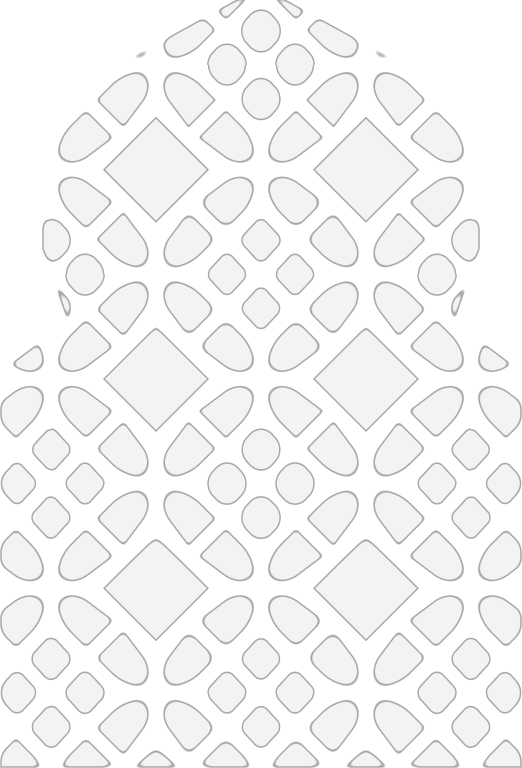
Write a Shadertoy shader that draws this pattern.

```glsl
// Onion-arch lattice window: diamonds, petals and pebbles in thin grey outline.

const float HEIGHT = 768.0;              // design units over the canvas height
const vec2  CELL = vec2(210.0, 209.3);   // spacing of the rosettes
const float FIRST_ROW = 65.0;            // top rosette, measured from the top
const float DIAMOND_RADIUS = 52.0;
const float PEBBLE_OFFSET = 34.0;
const float LINE_HALF_WIDTH = 0.75;
const float CLIP_ROUNDING = 6.0;
const float FAR = 1000.0;
const vec3  PAPER = vec3(1.0);
const vec3  FILL = vec3(0.953);
const vec3  INK = vec3(0.66);

float hash(vec2 p) {
    return fract(sin(dot(p, vec2(127.1, 311.7))) * 43758.5453);
}

// Maximum with a rounded corner of size k
float smoothMax(float a, float b, float k) {
    float h = max(k - abs(a - b), 0.0) / k;
    return max(a, b) + 0.25 * h * h * k;
}

// Rounded square standing on its tip
float pebble(vec2 p, float halfSide, float corner) {
    p = abs(vec2(p.x + p.y, p.x - p.y)) * 0.7071 - (halfSide - corner);
    return length(max(p, 0.0)) + min(max(p.x, p.y), 0.0) - corner;
}

// Petal in the octant y > x, pointing at the rosette centre
float petal(vec2 p, float tipRounding) {
    float inner = (81.0 - p.x - p.y) * 0.7071;
    float flank = (p.x - p.y + 11.0) * 0.7071;
    float axis = 7.0 - p.x;
    float crown = smoothMax(p.y - 97.0, dot(p, vec2(0.6, 0.8)) - 95.0, 6.0);
    float body = smoothMax(smoothMax(inner, axis, 14.0), crown, 16.0);
    return smoothMax(body, flank, tipRounding);
}

// Diamond around its own centre, with a softened upper tip
float diamond(vec2 p, float softness) {
    return (length(vec2(p.x, softness)) + abs(p.y) - DIAMOND_RADIUS) * 0.7071;
}

// Outline of the window: pointed dome above a wide base, y downwards
float silhouette(vec2 p) {
    float roof = (0.55 * p.x - p.y - 13.0) * 0.876;
    float shoulder = (1.395 * p.x - p.y - 151.6) * 0.583;
    float waist = (p.x + 0.35 * p.y - 305.0) * 0.944;
    float dome = max(max(roof, shoulder), max(p.x - 218.0, waist));
    float base = max(p.x - 260.0, (0.75 * p.x - p.y + 177.0) * 0.8);
    return max(min(dome, base), p.y - 767.0);
}

float lattice(vec2 p) {
    vec2 grid = vec2(p.x, p.y - FIRST_ROW);
    vec2 id = floor(grid / CELL + 0.5);
    vec2 local = grid - id * CELL;
    vec2 a = abs(local);
    bool sideways = a.x > a.y;

    // Variation between rosettes and between their pieces
    float even = 1.0 - mod(id.x + id.y, 2.0);
    float roundness = id.y > 2.5 ? 0.15 : even;
    float jitter = hash(id * 7.0 + sign(local) + (sideways ? 3.0 : 0.0)) - 0.5;

    // Four pebbles on the axes
    vec2 centre = sideways ? vec2(PEBBLE_OFFSET, 0.0) : vec2(0.0, PEBBLE_OFFSET);
    float d = pebble((a - centre) * vec2(1.04, 0.96),
                     mix(16.0, 18.5, roundness) + 0.6 * jitter,
                     mix(8.0, 16.0, roundness));

    // Eight petals, without the outermost ones
    float tip = id.x > 0.5 ? 5.0 : mix(11.0, 3.5, even);
    float leaf = petal(sideways ? a.yx : a, tip + 3.0 * jitter);
    if (sideways && id.x > 0.5 && local.x > 0.0) leaf = FAR;
    d = min(d, leaf);

    // Diamond between four rosettes
    float softness = local.y > 0.0 ? 2.0 * max(id.y, 0.0) : 0.0;
    float gem = id.x > 0.5 && local.x > 0.0 ? FAR : diamond(0.5 * CELL - a, softness);
    return min(d, gem);
}

void mainImage(out vec4 fragColor, in vec2 fragCoord) {
    float pixel = HEIGHT / iResolution.y;
    vec2 p = vec2(abs(fragCoord.x - 0.5 * iResolution.x),
                  iResolution.y - fragCoord.y) * pixel;

    float d = smoothMax(lattice(p), silhouette(p), CLIP_ROUNDING);

    // Fill and outline
    vec3 colour = mix(PAPER, FILL, clamp(0.5 - d / pixel, 0.0, 1.0));
    float line = clamp((LINE_HALF_WIDTH - abs(d)) / pixel + 0.5, 0.0, 1.0);
    fragColor = vec4(mix(colour, INK, line), 1.0);
}
```
